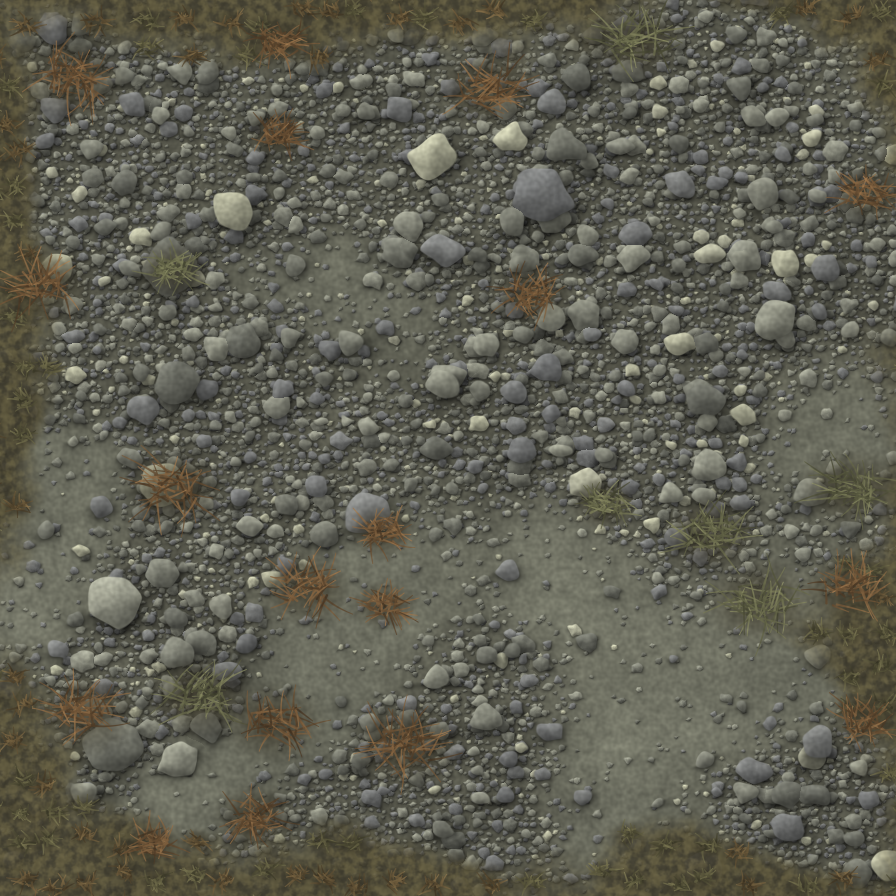
Give the GLSL for this texture, as a WebGL 2 fragment shader.

```glsl
#version 300 es
precision highp float;
precision highp int;
// Stony ground seen from above: silt, gravel and boulders with dry grass tufts and mossy borders.

uniform vec2 u_resolution;
out vec4 fragColor;

const float TAU = 6.28319;
const vec2 LIGHT_DIR = vec2(-0.45, 0.89);
const vec3 SILT = vec3(0.435, 0.44, 0.385);
const vec3 GRAVEL_GAP = vec3(0.33, 0.33, 0.285);
const vec3 STONE_DARK = vec3(0.37, 0.375, 0.345);
const vec3 STONE_LIGHT = vec3(0.545, 0.55, 0.495);
const vec3 STONE_PALE = vec3(0.68, 0.68, 0.58);
const vec3 STONE_BLUE = vec3(0.42, 0.425, 0.435);
const vec3 RUST = vec3(0.51, 0.385, 0.25);
const vec3 OLIVE = vec3(0.46, 0.465, 0.33);
const vec3 MOSS = vec3(0.37, 0.34, 0.225);
const vec3 UNDERGROWTH = vec3(0.23, 0.215, 0.16);
const int STONE_LAYERS = 5;
const float FINEST_STONES = 120.0;  // cells across the canvas
const float STONE_GROWTH = 0.58;    // cell count ratio between layers
const float TUFT_GRID = 8.0;
const float TUFT_CHANCE = 0.5;
const float MOSS_GRID = 26.0;
const float BLADE_WIDTH = 0.0013;

vec3 hash3(vec2 cell, float seed) {
  uvec3 v = uvec3(ivec3(vec3(cell, seed))) * 1664525u + 1013904223u;
  v.x += v.y * v.z; v.y += v.z * v.x; v.z += v.x * v.y;
  v ^= v >> 16u;
  v.x += v.y * v.z; v.y += v.z * v.x; v.z += v.x * v.y;
  return vec3(v >> 16u) / 65535.0;
}

float cornerSlope(vec2 cell, vec2 offset) {
  float a = TAU * hash3(cell, 91.0).x;
  return dot(vec2(cos(a), sin(a)), offset);
}

float gradientNoise(vec2 p) {
  vec2 i = floor(p), f = p - i, e = vec2(1.0, 0.0);
  vec2 w = f * f * f * (f * (f * 6.0 - 15.0) + 10.0);
  return mix(mix(cornerSlope(i, f), cornerSlope(i + e, f - e), w.x),
             mix(cornerSlope(i + e.yx, f - e.yx), cornerSlope(i + 1.0, f - 1.0), w.x), w.y);
}

float fbm(vec2 p) {
  return gradientNoise(p) + 0.5 * gradientNoise(p * 2.03 + 17.0) + 0.25 * gradientNoise(p * 4.1 + 41.0);
}

float mossCover(vec2 p) {
  vec2 border = abs(p - 0.5);
  return smoothstep(0.43, 0.49, max(border.x, border.y) + 0.15 * gradientNoise(p * 4.0 + 5.3)
                    + 0.03 * gradientNoise(p * 19.0) - 0.01);
}

float stoneCover(vec2 p) {
  float band = abs(p.y - 0.32) - 0.07;
  return smoothstep(-0.1, 0.17, 0.7 * gradientNoise(p * 4.0 + 2.7) + band) * (1.0 - mossCover(p));
}

// Rounded irregular polygons with lit bevels and cast shade.
void paintStones(inout vec3 col, vec2 p, float scale, float seed, float chance) {
  vec2 g = p * scale;
  g += 0.1 * vec2(gradientNoise(g * 2.3), gradientNoise(g * 2.3 + 31.0));
  float nearest = 1e3, radius = 1.0;
  vec2 normal = vec2(0.0);
  vec3 look = vec3(0.0);
  for (int k = 0; k < 9; k++) {
    vec2 cell = floor(g) + vec2(k % 3, k / 3) - 1.0;
    vec3 place = hash3(cell, seed), shape = hash3(cell, seed + 1.0);
    vec2 centre = cell + 0.2 + 0.6 * place.xy;
    if (place.z > chance * (0.1 + 0.9 * stoneCover(centre / scale))) continue;
    float size = mix(0.3, 0.58, shape.x * shape.x), sum = 0.0;
    vec2 q = (g - centre) * vec2(1.0, 1.15), slope = vec2(0.0);
    for (float s = 0.0; s < 6.0; s++) {
      float jitter = fract(shape.y * 7.13 * (s + 1.0));
      float a = TAU * (s + 0.7 * jitter + shape.z) / 6.0;
      vec2 dir = vec2(cos(a), sin(a));
      float weight = exp(18.0 * (dot(q, dir) - size * (0.65 + 0.35 * jitter)));
      sum += weight;
      slope += dir * weight;
    }
    float d = log(sum) / 18.0;
    if (d < nearest) { nearest = d; normal = slope / sum; radius = size; look = hash3(cell, seed + 2.0); }
  }
  float facing = dot(normal, LIGHT_DIR);
  col *= 1.0 - 0.5 * exp(-9.0 * max(nearest, 0.0)) * smoothstep(0.7, -0.6, facing);
  vec3 stone = mix(STONE_DARK, STONE_LIGHT, look.x);
  stone = mix(stone, STONE_BLUE, 0.75 * step(0.7, look.y));
  stone = mix(stone, STONE_PALE, 0.8 * step(0.94, look.z));
  float bevel = 1.0 - smoothstep(0.0, 0.75, -nearest / radius);
  stone *= 1.0 + facing * (0.3 * bevel + 0.07) + 0.13 * fbm(g * 3.0 + look.xy * 50.0);
  float edge = scale / u_resolution.y;
  col = mix(col, stone, 0.93 * smoothstep(edge, -edge, nearest));
}

// Bursts of curved blades; moss uses the same bursts, small and dense.
void paintTufts(inout vec3 col, vec2 p, float grid, float seed, int blades, bool inMoss) {
  vec2 g = p * grid;
  float edge = 0.7 * grid / u_resolution.y;
  for (int k = 0; k < 9; k++) {
    vec2 cell = floor(g) + vec2(k % 3, k / 3) - 1.0;
    vec3 place = hash3(cell, seed), shape = hash3(cell, seed + 1.0);
    vec2 centre = cell + 0.2 + 0.6 * place.xy, q = g - centre;
    float size = inMoss ? 0.6 : mix(0.33, 0.62, shape.x);
    if (length(q) > 1.2 * size) continue;
    if (place.z > (inMoss ? mossCover(centre / grid) : TUFT_CHANCE)) continue;
    float greenChance = inMoss ? 0.6 : mix(0.05, 0.6, centre.x / grid);
    vec3 tint = shape.y < greenChance ? OLIVE : RUST;
    if (inMoss) tint = mix(tint, MOSS, 0.55);
    col = mix(col, UNDERGROWTH, 0.65 * smoothstep(0.85 * size, 0.1 * size, length(q * vec2(0.85, 1.1))));
    for (int b = 0; b < blades; b++) {
      vec3 h = hash3(cell, seed + 2.0 + float(b)), r = hash3(cell + 200.0, seed + 2.0 + float(b));
      float a = TAU * h.x, reach = size * mix(0.25, 0.65, h.y);
      vec2 dir = normalize(vec2(cos(a), 0.85 * sin(a) + 0.25));
      vec2 v = q - (r.xy - 0.5) * size * vec2(0.8, 0.5);
      float t = clamp(dot(v, dir) / reach, 0.0, 1.0);
      vec2 bend = vec2(-dir.y, dir.x) * (h.z - 0.5) * 0.5 * reach * t * t;
      float d = length(v - dir * reach * t - bend) - BLADE_WIDTH * grid * (1.0 - 0.6 * t);
      vec3 blade = tint * mix(0.6, 1.2, r.z) * mix(0.85, 1.05, t);
      col = mix(col, blade, 0.8 * smoothstep(edge, -edge, d));
    }
  }
}

void main() {
  vec2 p = gl_FragCoord.xy / u_resolution.y;
  float moss = mossCover(p);

  // Bare soil
  vec3 col = mix(SILT, GRAVEL_GAP, 0.85 * stoneCover(p));
  col *= 1.0 + 0.12 * fbm(p * 14.0) + 0.12 * fbm(p * 75.0);

  // Stones, from grit up to boulders
  float scale = FINEST_STONES;
  for (int i = 0; i < STONE_LAYERS; i++) {
    float chance = mix(0.95, 0.22, float(i) / float(STONE_LAYERS - 1));
    paintStones(col, p, scale, 10.0 * float(i) + 3.0, chance);
    scale *= STONE_GROWTH;
  }

  // Plants
  vec3 mossSoil = mix(MOSS, UNDERGROWTH, smoothstep(-0.4, 0.5, fbm(p * 80.0)));
  col = mix(col, mossSoil, 0.85 * moss);
  paintTufts(col, p, MOSS_GRID, 300.0, 22, true);
  paintTufts(col, p, TUFT_GRID, 500.0, 54, false);

  // Fine grain and broad tone
  col *= 1.0 + 0.14 * gradientNoise(p * 190.0) + 0.1 * gradientNoise(p * 5.0 + 9.0);
  fragColor = vec4(col, 1.0);
}
```
